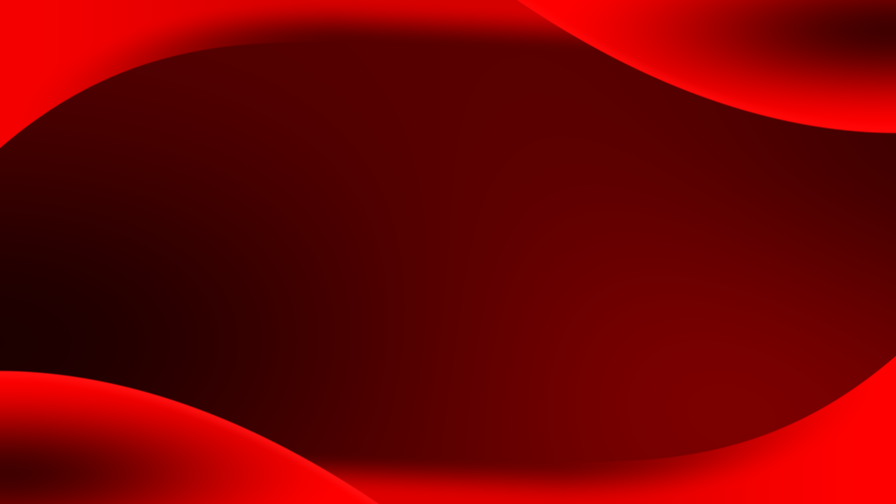
This background is drawn by a WebGL 1 fragment shader. Its source:

```glsl
precision highp float;
// Dark red backdrop framed by glowing ribbons, repeated by a half turn.

uniform vec2 u_resolution;

// Backdrop: base level and soft pools of light and shade
const float BASE_LEVEL = 0.34;
const float GLOW_LEVEL = 0.17;
const float LEFT_SHADE = 0.23;
const float RIGHT_SHADE = 0.15;

// Long ribbon: edge depth below the top border
const float RIBBON_DEPTH = 0.083;
const float RIBBON_RISE = 0.211;
const float RIBBON_CREST = 0.37;
const float RIBBON_POWER = 2.7;
const float RIBBON_SLOPE = 0.08;
const float RIBBON_FADE = 0.085;

// Corner leaf: curve, dark core and lit rim
const float LEAF_DEPTH = 0.264;
const float LEAF_WIDTH = 0.423;
const float LEAF_POWER = 1.93;
const vec2 CORE_CENTER = vec2(0.0, 0.06);
const vec2 CORE_RADIUS = vec2(0.40, 0.20);
const float CORE_LEVEL = 0.25;
const float RIM_WIDTH = 0.025;
const float RIM_TINT = 0.06;

float softPool(vec2 p, vec2 center, vec2 radius) {
  vec2 q = (p - center) / radius;
  return exp(-dot(q, q));
}

float backdropLevel(vec2 p) {
  float level = BASE_LEVEL;
  level += GLOW_LEVEL * softPool(p, vec2(0.82, 0.27), vec2(0.36, 0.50));
  level -= LEFT_SHADE * softPool(p, vec2(-0.02, 0.32), vec2(0.45, 0.40));
  level -= RIGHT_SHADE * softPool(p, vec2(1.02, 0.66), vec2(0.30, 0.35));
  return level;
}

// Antialiased coverage, positive inside
float coverage(float inside) {
  float pixel = 1.2 / u_resolution.y;
  return smoothstep(-pixel, pixel, inside);
}

// Ribbon whose crisp edge dissolves towards the middle
vec3 addRibbon(vec3 color, vec2 p, float brightness) {
  float edge = RIBBON_DEPTH
    + RIBBON_RISE * pow(max(1.0 - p.x / RIBBON_CREST, 0.0), RIBBON_POWER)
    + RIBBON_SLOPE * max(p.x - RIBBON_CREST, 0.0);
  float inside = edge - (1.0 - p.y);
  float crispness = 1.0 - smoothstep(0.0, 0.4, p.x);
  float alpha = mix(crispness, 1.0, smoothstep(0.0, RIBBON_FADE, inside));
  float level = brightness * mix(1.0, 0.87, smoothstep(0.0, 0.4, p.x));
  return mix(color, vec3(level, 0.0, 0.0), alpha * coverage(inside));
}

// Corner leaf, bright along its curve and dark in its core
vec3 addLeaf(vec3 color, vec2 p, float rimTint) {
  vec2 corner = 1.0 - p;
  float edge = LEAF_DEPTH * (1.0 - pow(max(corner.x, 0.0) / LEAF_WIDTH, LEAF_POWER));
  float inside = edge - corner.y;
  float radius = length((corner - CORE_CENTER) / CORE_RADIUS);
  float level = mix(CORE_LEVEL, 1.0, smoothstep(0.0, 1.0, radius));
  float rim = 1.0 - smoothstep(0.0, RIM_WIDTH, inside);
  vec3 leaf = vec3(mix(level, 1.0, 0.7 * rim), vec2(rimTint * rim));
  return mix(color, leaf, coverage(inside));
}

void main() {
  vec2 p = gl_FragCoord.xy / u_resolution;
  vec2 turned = 1.0 - p;
  vec3 color = vec3(backdropLevel(p), 0.0, 0.0);

  color = addRibbon(color, p, 0.96);
  color = addRibbon(color, turned, 1.0);
  color = addLeaf(color, p, 0.5 * RIM_TINT);
  color = addLeaf(color, turned, RIM_TINT);

  gl_FragColor = vec4(color, 1.0);
}
```
